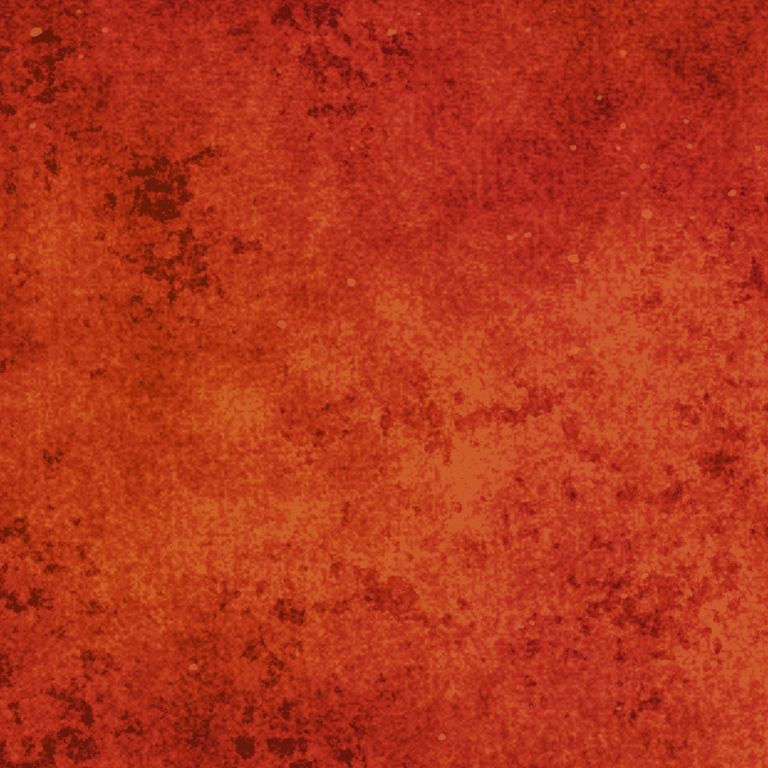
This texture is drawn by a three.js fragment shader. Its source:

```glsl
varying vec2 vUv;

const vec3 CHAR_RED = vec3(0.42, 0.09, 0.045);
const vec3 DEEP_RED = vec3(0.56, 0.12, 0.07);
const vec3 BRICK    = vec3(0.65, 0.15, 0.08);
const vec3 RUST     = vec3(0.72, 0.18, 0.11);
const vec3 EMBER    = vec3(0.76, 0.24, 0.13);
const vec3 OCHRE    = vec3(0.80, 0.35, 0.17);
const vec3 FLECK    = vec3(0.83, 0.43, 0.20);

float hash(vec2 p) {
  return fract(sin(dot(p, vec2(127.1, 311.7))) * 43758.5453);
}

float valueNoise(vec2 p) {
  vec2 cell = floor(p);
  vec2 f = fract(p);
  f = f * f * (3.0 - 2.0 * f);
  float low = mix(hash(cell), hash(cell + vec2(1.0, 0.0)), f.x);
  float high = mix(hash(cell + vec2(0.0, 1.0)), hash(cell + 1.0), f.x);
  return mix(low, high, f.y);
}

// Layered noise, each octave turned to hide the lattice
float fbm(vec2 p, float gain) {
  mat2 turn = mat2(1.6, 1.2, -1.2, 1.6);
  float sum = 0.0;
  float weight = 1.0;
  float total = 0.0;
  for (int i = 0; i < 5; i++) {
    sum += weight * valueNoise(p);
    total += weight;
    weight *= gain;
    p = turn * p + 17.3;
  }
  return sum / total;
}

float softSpot(vec2 p, vec2 center, float radius) {
  vec2 d = (p - center) / radius;
  return exp(-dot(d, d));
}

// Bright sloping band with a shaded upper left corner
float broadLight(vec2 p) {
  float offset = p.y - mix(0.55, 0.25, p.x);
  float band = exp(-5.0 * offset * offset);
  float corner = softSpot(p, vec2(0.08, 0.92), 0.35);
  return 1.4 * (band - 0.6) + 0.9 * (p.x - 0.5) - 0.6 * corner;
}

// Fine felted grain
float grain(vec2 p) {
  vec2 slanted = mat2(0.87, 0.5, -0.5, 0.87) * p;
  float coarse = valueNoise(slanted * 170.0) - 0.5;
  float fine = valueNoise(p * 310.0 + 41.0) - 0.5;
  return 1.7 * coarse + 1.8 * fine;
}

// Ragged dark pits gathered in clusters
float pits(vec2 p, float scale) {
  float cluster = fbm(p * 4.5 + 63.0, 0.55) - 0.5;
  float edgeBias = 0.12 * abs(p.y - 0.45);
  float field = fbm(p * scale + 9.0, 0.6) + 0.95 * cluster + edgeBias;
  return smoothstep(0.66, 0.82, field);
}

// Sparse rounded chips, one at most per cell
float flecks(vec2 p, float cells, float density) {
  vec2 id = floor(p * cells);
  vec2 center = 0.35 + 0.3 * vec2(hash(id + 3.1), hash(id + 8.7));
  vec2 d = fract(p * cells) - center;
  d.y *= 1.3;
  float radius = mix(0.08, 0.26, pow(hash(id + 5.3), 2.0));
  float wobble = 0.16 * (valueNoise(p * cells * 5.0) - 0.5);
  float shape = 1.0 - smoothstep(-0.05, 0.05, length(d) + wobble - radius);
  return shape * step(hash(id + 21.9), density);
}

vec3 blendStop(vec3 below, vec3 above, float from, float to, float tone) {
  return mix(below, above, clamp((tone - from) / (to - from), 0.0, 1.0));
}

// Tone runs from charred (-2.3) to ochre (1.9)
vec3 rustRamp(float tone) {
  vec3 color = blendStop(CHAR_RED, DEEP_RED, -2.3, -1.5, tone);
  color = blendStop(color, BRICK, -1.5, -0.8, tone);
  color = blendStop(color, RUST, -0.8, 0.0, tone);
  color = blendStop(color, EMBER, 0.0, 0.9, tone);
  return blendStop(color, OCHRE, 0.9, 1.9, tone);
}

void main() {
  // Light, stains, mottling and grain add up to one tone
  float stains = 3.0 * (fbm(vUv * 3.2 + 5.0, 0.55) - 0.5);
  float mottle = 3.2 * (fbm(vUv * 15.0 + 31.0, 0.65) - 0.5);
  float tone = broadLight(vUv) + stains + mottle + grain(vUv) + 0.17;
  tone -= 1.7 * pits(vUv, 62.0);
  vec3 color = rustRamp(tone);

  // Orange warmth at the left, crimson toward the right
  float warmth = softSpot(vUv, vec2(0.08, 0.5), 0.4) - 0.3 * vUv.x;
  warmth += 1.5 * (fbm(vUv * 4.0 + 83.0, 0.5) - 0.5);
  color += warmth * vec3(0.0, 0.025, -0.03);

  // Pale chips concentrated at the upper right
  float density = 0.015 + 0.17 * softSpot(vUv, vec2(0.84, 0.66), 0.24);
  color = mix(color, FLECK, 0.7 * flecks(vUv, 34.0, density));

  gl_FragColor = vec4(clamp(color, 0.0, 1.0), 1.0);
}
```
